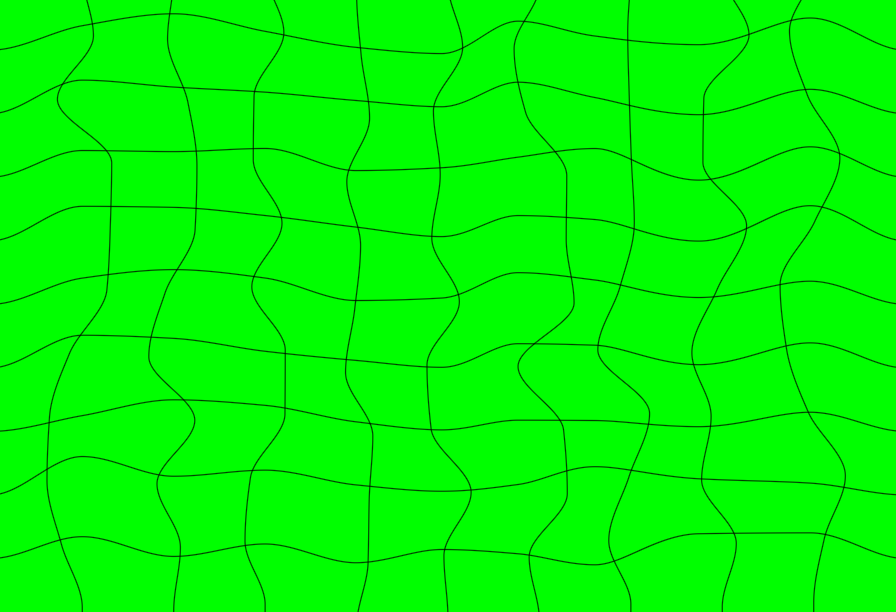
Write a WebGL 2 fragment shader that draws this pattern.

```glsl
#version 300 es
precision highp float;
// A warped net of nine faint black lines each way on pure green.
// Each line is a monotone cubic through hash-shifted knots, pinned at the rim;
// slope-corrected distances give every line an even, soft width.

uniform vec2 u_resolution;
out vec4 outColor;

float hash(vec2 p) {
    vec3 a = fract(vec3(p.xyx) * 0.1031);
    a += dot(a, a.yzx + 33.33);
    return fract((a.x + a.y) * a.z);
}

// Vertical shift of a row at a column knot: shared swell plus own jitter
float rowShift(float column, float row) {
    if (column < 0.5 || column > 9.5) return 0.0;
    float c = column - 1.7;
    float swell = 0.25 + 0.23 * cos(c * (0.576 + 0.157 * c));
    float loose = 1.0 - smoothstep(1.0, 4.0, row);
    float jitter = hash(vec2(column, row) + 17.0) - 0.5;
    return swell * (1.0 - 0.4 * loose) + jitter * mix(0.24, 0.8, loose);
}

// Sideways shift of a column at a row knot, calmest near the fourth column
float columnShift(float row, float column) {
    if (row < 0.5 || row > 9.5) return 0.0;
    float c = column - 4.2;
    float reach = 0.8 - 0.45 * exp(-c * c);
    return reach * (hash(vec2(column, row) + 53.0) - 0.5);
}

float knot(float i, float line, bool isRow) {
    return isRow ? rowShift(i, line) : columnShift(i, line);
}

// Knot slope: level at every turn, harmonic mean elsewhere
float tangent(float before, float after) {
    float product = before * after;
    return product > 0.0 ? 2.0 * product / (before + after) : 0.0;
}

// Monotone cubic along one line: x = shift, y = slope
vec2 spline(float t, float line, bool isRow) {
    float i = floor(t), f = t - i;
    float a = knot(i - 1.0, line, isRow);
    float b = knot(i, line, isRow);
    float c = knot(i + 1.0, line, isRow);
    float d = knot(i + 2.0, line, isRow);
    float rise = c - b;
    float m0 = tangent(b - a, rise);
    float m1 = tangent(rise, d - c);
    float k2 = 3.0 * rise - 2.0 * m0 - m1;
    float k3 = m0 + m1 - 2.0 * rise;
    return vec2(b + f * (m0 + f * (k2 + f * k3)),
                m0 + f * (2.0 * k2 + 3.0 * f * k3));
}

// Soft stroke: lines thinner than the filter fade instead of breaking up
float coverage(float d, float width) {
    float reach = max(1.16, 0.5 * width + 0.58);
    return min(width / 1.16, 1.0) * clamp((reach - abs(d)) / reach
         * max(reach / 1.16, 1.0), 0.0, 1.0);
}

void main() {
    // Slightly fewer than ten cells each way, so the pinned rim is outside
    vec2 cell = u_resolution / vec2(9.8, 9.63);
    vec2 p = gl_FragCoord.xy / cell + vec2(0.1, 0.158);
    float width = 0.00146 * u_resolution.y;
    float light = 1.0;

    // Knots of the rows crowd to the left around the seventh column
    float along = p.x + 0.4 * exp(-0.5 * (p.x - 6.8) * (p.x - 6.8));

    for (int n = 1; n <= 9; n++) {
        float line = float(n);

        // Horizontal line
        vec2 s = spline(along, line, true);
        float d = (p.y - line - s.x) * cell.y
                / length(vec2(1.0, s.y * cell.y / cell.x));
        light *= 1.0 - coverage(d, width);

        // Vertical line, its knots slid up or down as a whole
        float slide = 0.5 * hash(vec2(line, 91.0)) - 0.1;
        s = spline(p.y - slide, line, false);
        d = (p.x - line - s.x) * cell.x
          / length(vec2(1.0, s.y * cell.x / cell.y));
        light *= 1.0 - coverage(d, width);
    }

    outColor = vec4(vec3(0.0, 1.0, 0.0) * light, 1.0);
}
```
